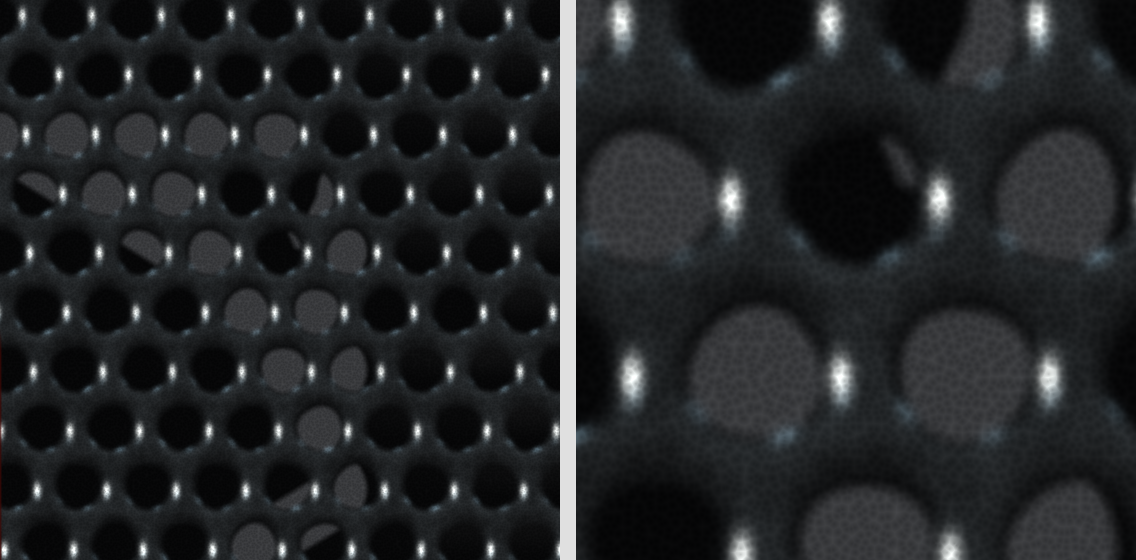
Left, the full canvas; right, a detail of the centre.
Reproduce this texture procedurally as a WebGL 2 fragment shader.

```glsl
#version 300 es
precision highp float;

uniform vec2 u_resolution;
out vec4 outColor;

#define PITCH vec2(0.1241, 0.1047)
#define FIRST_HOLE vec2(0.1140, 0.9714)
#define ROW_DRIFT 0.0033
#define HOLE_RADIUS 0.0430
#define GLINT_SIZE vec2(0.0046, 0.0086)
#define WEB_COLOR vec3(0.122, 0.132, 0.139)
#define HOLE_COLOR vec3(0.024, 0.025, 0.028)
#define PALE_COLOR vec3(0.222, 0.226, 0.236)
#define GLINT_COLOR vec3(0.90, 0.90, 0.88)
#define SPOT_COLOR vec3(0.62, 0.80, 0.90)
#define GRAIN_SCALE 210.0
#define GRAIN_AMOUNT 0.075

float hash(vec2 p) {
    return fract(sin(dot(p, vec2(127.1, 311.7))) * 43758.55);
}

// Distance to the nearest scattered cell point
float cellular(vec2 p) {
    vec2 cell = floor(p);
    float nearest = 2.0;
    for (int y = -1; y <= 1; y++)
        for (int x = -1; x <= 1; x++) {
            vec2 c = cell + vec2(x, y);
            vec2 point = c + vec2(hash(c), hash(c + 53.7));
            nearest = min(nearest, length(p - point));
        }
    return nearest;
}

float capsule(vec2 p, vec2 a, vec2 b, float radius) {
    vec2 ab = b - a;
    float t = clamp(dot(p - a, ab) / dot(ab, ab), 0.0, 1.0);
    return length(p - a - ab * t) - radius;
}

// Pale branching shape seen through the holes
float backdrop(vec2 p) {
    float d = capsule(p, vec2(-0.05, 0.759), vec2(0.495, 0.759), 0.052);
    d = min(d, capsule(p, vec2(0.060, 0.737), vec2(0.314, 0.581), 0.065));
    d = min(d, capsule(p, vec2(0.309, 0.661), vec2(0.573, 0.232), 0.050));
    d = min(d, capsule(p, vec2(0.456, 0.023), vec2(0.582, 0.099), 0.050));
    d = min(d, capsule(p, vec2(0.526, 0.584), vec2(0.534, 0.566), 0.010));
    float upper = smoothstep(0.59, 0.66, p.y);
    float sway = 0.589 + 0.020 * cos((p.y - 0.551) * 29.6) + 0.034 * upper;
    float stem = max(abs(p.x - sway) - 0.046 + 0.010 * upper, abs(p.y - 0.391) - 0.305);
    return min(d, stem);
}

float gauss(vec2 v) {
    return exp(-0.5 * dot(v, v));
}

// Wraps a horizontal offset to the nearest column
vec2 wrapColumn(vec2 d) {
    return vec2(d.x - PITCH.x * floor(d.x / PITCH.x + 0.5), d.y);
}

void main() {
    vec2 p = gl_FragCoord.xy / u_resolution;
    float seen = 1.0 - smoothstep(-0.007, 0.007, backdrop(p));
    float nearRow = floor((FIRST_HOLE.y - p.y) / PITCH.y + 0.5);

    // Web with soft uneven shading
    float mottle = cellular(p * 46.0);
    vec3 color = WEB_COLOR * (0.85 + 0.30 * mottle + 0.07 * sin(p.x * 31.0 + 2.0 * sin(p.y * 23.0)));
    vec3 light = vec3(0.0);

    for (int j = -1; j <= 1; j++) {
        // Staggered lattice of holes
        float row = nearRow + float(j);
        float startX = FIRST_HOLE.x + row * ROW_DRIFT + 0.5 * PITCH.x * mod(row, 2.0);
        float column = floor((p.x - startX) / PITCH.x + 0.5);
        vec2 center = vec2(startX + column * PITCH.x, FIRST_HOLE.y - row * PITCH.y);
        vec2 d = p - center;
        vec2 id = vec2(column, row);
        float radius = length(d);

        // Rim, brighter below the hole and shaded above it
        float below = 0.5 - 0.5 * d.y / max(radius, 0.001);
        float rim = gauss(vec2((radius - 0.050) / 0.007, 0.0));
        color += vec3(0.050, 0.058, 0.062) * rim * (below - 0.45);

        // Dark hole and the pale area behind it
        float wobble = 0.0014 * sin(3.0 * atan(d.y, d.x) + 6.0 * hash(id));
        float soft = mix(0.013, 0.008, below);
        float hole = 1.0 - smoothstep(-soft, soft, radius - HOLE_RADIUS + wobble);
        float haze = 0.045 * hash(id + 9.0) * smoothstep(0.45, 0.9, p.x);
        color = mix(color, HOLE_COLOR + haze * smoothstep(-0.03, 0.03, d.y), hole);
        float inner = length(d + vec2(0.0, 0.004)) + wobble;
        float opening = 1.0 - smoothstep(-0.007, 0.006, inner - 0.0400);
        color = mix(color, PALE_COLOR, opening * seen);

        // Bluish reflections along the lower rim
        for (int k = 0; k < 3; k++) {
            float n = float(k);
            float jitter = hash(vec2(row, 17.0 * n));
            float power = hash(id + 17.0 * n + 3.0);
            float angle = -2.43 + 1.585 * n - 0.285 * n * n + 0.24 * (jitter - 0.5);
            vec2 outward = vec2(cos(angle), sin(angle));
            vec2 s = wrapColumn(d - outward * (n > 1.5 ? 0.055 : 0.044));
            vec2 local = vec2(dot(s, outward), dot(s, vec2(-outward.y, outward.x)));
            float strength = (k == 1 ? 0.34 : 0.20) * (n > 1.5 ? 0.5 + 0.5 * jitter : 0.45 + 0.8 * power);
            light += SPOT_COLOR * strength * gauss(local / vec2(0.0038, 0.0064));
        }

        // White glint between neighbouring holes
        vec2 g = wrapColumn(d - vec2(0.0500, 0.001 - 0.0013 * row));
        light += GLINT_COLOR * (0.96 + 0.12 * hash(vec2(row, 31.0))) * gauss(g / GLINT_SIZE);
        light += SPOT_COLOR * 0.04 * gauss(g / (2.2 * GLINT_SIZE));
    }

    // Fine grain and a faint red left edge
    float grain = cellular(p * GRAIN_SCALE) - 0.45;
    color += GRAIN_AMOUNT * grain * (0.22 + 3.0 * color.g);
    color += light * (0.9 + 0.35 * grain);
    float redEdge = (1.0 - smoothstep(0.001, 0.004, p.x)) * (1.0 - smoothstep(0.36, 0.42, p.y));
    color = mix(color, vec3(0.25, 0.03, 0.02), 0.7 * redEdge);
    outColor = vec4(clamp(color, 0.0, 1.0), 1.0);
}
```
